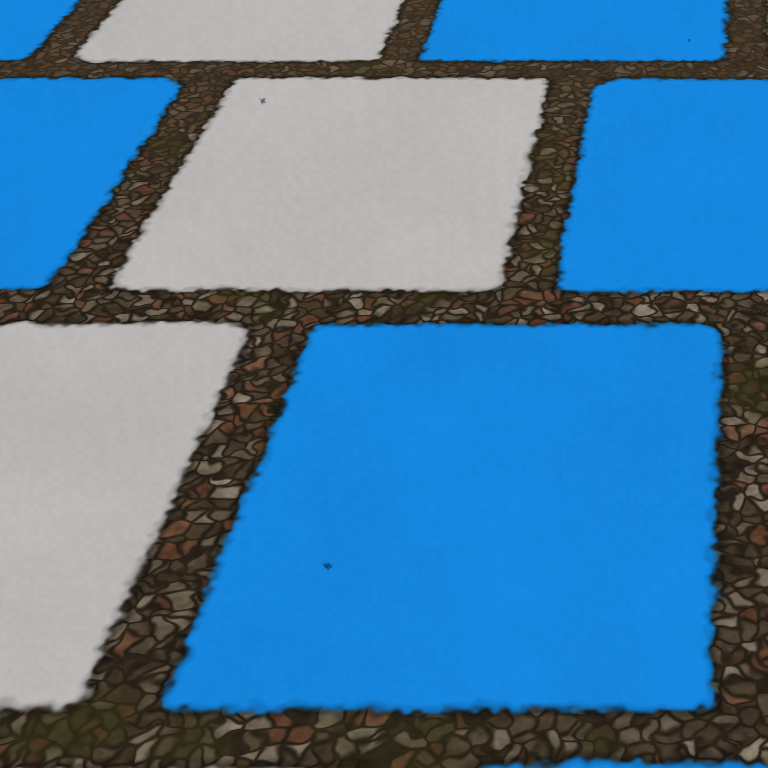
Reproduce this pattern procedurally as a Shadertoy shader.

```glsl
#define CELL vec2(0.43, 0.52)
#define JOINT 0.026
#define HORIZON 1.98
#define VANISH_X 0.975
#define ROW_START 0.516
#define ROW_STEP 0.209
#define RAGGED 0.006
#define SOFTNESS 0.0022
#define BLUE vec3(0.085, 0.525, 0.87)
#define WHITE vec3(0.725, 0.715, 0.71)
#define SOIL vec3(0.25, 0.205, 0.15)
#define STONE vec3(0.50, 0.46, 0.40)

float hash(vec2 p) {
    return fract(sin(dot(p, vec2(127.1, 311.7))) * 43758.5453);
}

vec2 hash2(vec2 p) {
    return vec2(hash(p), hash(p + 37.4));
}

float noise(vec2 p) {
    vec2 i = floor(p), f = fract(p);
    f = f * f * (3.0 - 2.0 * f);
    return mix(mix(hash(i), hash(i + vec2(1, 0)), f.x),
               mix(hash(i + vec2(0, 1)), hash(i + vec2(1, 1)), f.x), f.y);
}

float fbm(vec2 p) {
    float sum = 0.0, amp = 0.5;
    for (int i = 0; i < 4; i++) {
        sum += amp * noise(p);
        p = p * 2.03 + 11.7;
        amp *= 0.5;
    }
    return sum;
}

float roundBox(vec2 p, vec2 halfSize, float r) {
    vec2 q = abs(p) - halfSize + r;
    return length(max(q, 0.0)) + min(max(q.x, q.y), 0.0) - r;
}

// Nearest pebble: x = gap to the second nearest, y = random shade, z = random tint
vec3 pebbles(vec2 p) {
    vec2 cell = floor(p), id = cell;
    float near = 9.0, second = 9.0;
    for (int y = -1; y <= 1; y++)
    for (int x = -1; x <= 1; x++) {
        vec2 c = cell + vec2(x, y);
        float d = length(c + hash2(c) - p);
        if (d < near) { second = near; near = d; id = c; }
        else second = min(second, d);
    }
    return vec3(second - near, hash2(id + 5.3));
}

vec3 gravel(vec2 ground, float depth) {
    vec2 warp = vec2(noise(ground * 90.0), noise(ground * 90.0 + 40.0));
    vec3 peb = pebbles(ground * 72.0 + warp * 0.9);
    float body = smoothstep(0.02, 0.45, peb.x);
    vec3 stone = mix(SOIL, STONE, peb.y * peb.y);
    stone = mix(stone, vec3(0.38, 0.23, 0.16), 0.7 * step(0.82, peb.z));
    vec3 col = mix(SOIL * 0.62, stone, body);
    col *= 0.72 + 0.6 * fbm(ground * 130.0);
    // Distant joints lose contrast; moss gathers in patches
    col = mix(SOIL * 1.1, col, smoothstep(0.9, 1.4, depth) * 0.6 + 0.4);
    float moss = smoothstep(0.5, 0.75, fbm(ground * 13.0));
    return mix(col, vec3(0.21, 0.20, 0.09), 0.5 * moss);
}

// Sparse dark marks on the paint
float specks(vec2 p) {
    vec2 cell = floor(p), at = 0.25 + 0.5 * hash2(cell + 3.1);
    vec2 d = (fract(p) - at) * vec2(0.8, 1.0);
    float size = 0.06 + 0.06 * hash(cell + 8.0);
    float mark = 1.0 - smoothstep(size * 0.4, size, length(d) + 0.06 * noise(p * 30.0));
    return mark * step(0.93, hash(cell + 21.0));
}

void mainImage(out vec4 fragColor, in vec2 fragCoord) {
    vec2 p = fragCoord / iResolution.xy;

    // Perspective ground plane in running bond
    float depth = HORIZON - p.y;
    float v = (1.0 / depth - ROW_START) / ROW_STEP;
    vec2 ground = vec2((p.x - VANISH_X) / depth, v * CELL.y);
    float row = floor(v);
    float along = ground.x / CELL.x + 0.5 * mod(row, 2.0);
    vec2 id = vec2(floor(along), row);

    // Tile outline with uneven placement, corners and rim
    vec2 local = (fract(vec2(along, v)) - 0.5) * CELL;
    local += (hash2(id + 2.7) - 0.5) * 0.009;
    float corner = hash(id * 3.0 + sign(local));
    float radius = mix(0.008, 0.045, corner * corner);
    float dist = roundBox(local, 0.5 * CELL - JOINT, radius);
    dist += RAGGED * (noise(ground * 55.0) - 0.5);
    dist += RAGGED * (noise(ground * 150.0) - 0.5);

    // Alternating paint with mottling, grain and marks
    bool isWhite = mod(id.x + id.y, 2.0) < 0.5;
    vec3 paint = isWhite ? WHITE : BLUE;
    paint *= 0.965 + 0.07 * fbm(p * 9.0 + id * 4.0);
    paint *= 0.985 + 0.03 * noise(p * 170.0);
    paint *= 1.0 - 0.45 * specks(p * 13.0);
    paint *= mix(0.8, 1.0, smoothstep(0.0, 0.008, -dist));

    // Joint, darker against the tile rim
    vec3 joint = gravel(ground, depth);
    joint *= mix(0.62, 1.0, smoothstep(0.0, 0.010, dist));

    float soft = SOFTNESS + 0.6 / iResolution.y;
    float cover = 1.0 - smoothstep(-soft, soft, dist);
    fragColor = vec4(mix(joint, paint, cover), 1.0);
}
```
